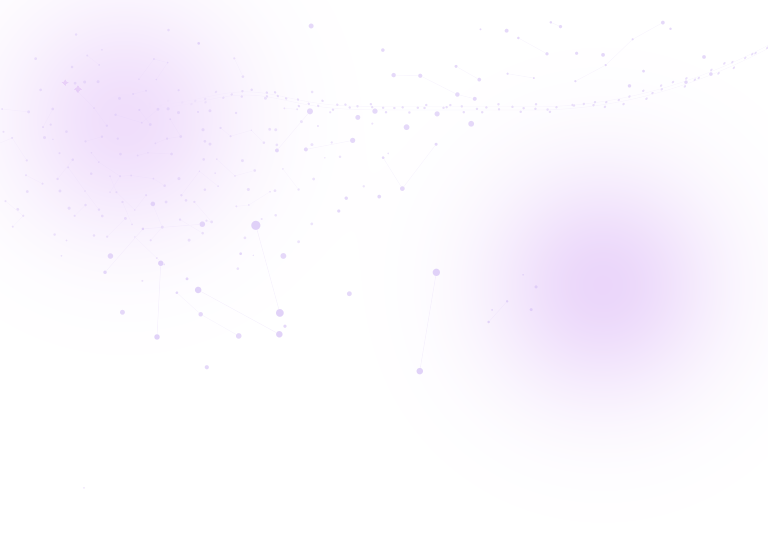
Write a WebGL 2 fragment shader that draws this background.

```glsl
#version 300 es
precision highp float;
// Soft lilac glows on white with a drifting web of faint dots, links and sparkles.
uniform vec2 u_resolution;
out vec4 fragColor;

const vec3 PAPER = vec3(1.0);
const vec3 ORCHID = vec3(0.94, 0.87, 0.985);
const vec3 VIOLET = vec3(0.92, 0.84, 0.98);
const vec3 INK = vec3(0.83, 0.75, 0.96);
const vec3 PETAL = vec3(0.90, 0.79, 0.97);

vec2 hash2(vec2 p) {
  vec3 q = fract(p.xyx * vec3(0.1031, 0.1030, 0.0973));
  q += dot(q, q.yzx + 33.33);
  return fract((q.xx + q.yz) * q.zy);
}

float glow(vec2 p, vec2 centre, float spread) {
  vec2 d = (p - centre) / spread;
  return exp(-0.5 * dot(d, d));
}

float fill(float dist, float px) {
  return clamp(0.5 - dist / px, 0.0, 1.0);
}

float disc(vec2 p, vec2 centre, float radius, float px) {
  return fill(length(p - centre) - radius, px);
}

float segment(vec2 p, vec2 a, vec2 b, float px) {
  vec2 ab = b - a;
  float t = clamp(dot(p - a, ab) / dot(ab, ab), 0.0, 1.0);
  return fill(length(p - a - ab * t) - 0.0004, px);
}

// Four-pointed star with hollow sides
float sparkle(vec2 p, vec2 centre, float radius, float px) {
  vec2 s = sqrt(abs(p - centre));
  return fill((s.x + s.y) * (s.x + s.y) - radius, px * 1.5);
}

// Jittered node of a grid cell: position and presence inside a soft ellipse
vec3 node(vec2 cell, float size, vec2 centre, vec2 extent, float seed) {
  vec2 pos = (cell + 0.1 + 0.8 * hash2(cell + seed)) * size;
  vec2 d = (pos - centre) / extent;
  float chance = 0.85 * exp(-dot(d, d) * dot(d, d));
  return vec3(pos, step(hash2(cell + seed + 57.0).x, chance));
}

// Scattered dots, some of them linked to a neighbouring cell
float web(vec2 p, float size, float radius, vec2 centre, vec2 extent, float seed, float px) {
  vec2 home = floor(p / size);
  float ink = 0.0;
  for (int j = -1; j <= 1; j++) {
    for (int i = -1; i <= 1; i++) {
      vec2 cell = home + vec2(i, j);
      vec2 r = hash2(cell + seed + 91.0);
      vec3 a = node(cell, size, centre, extent, seed);
      vec2 hop = vec2(1.0, floor(r.x * 3.0) - 1.0);
      vec3 b = node(cell + hop, size, centre, extent, seed);
      ink = max(ink, 0.6 * a.z * disc(p, a.xy, radius * mix(0.5, 1.2, r.y), px));
      ink = max(ink, 0.18 * a.z * b.z * step(r.y, 0.6) * segment(p, a.xy, b.xy, px));
    }
  }
  return ink;
}

// Beads strung loosely along a height given at this column
float beads(vec2 p, float height, float spacing, float seed, float px) {
  float id = floor(p.x / spacing);
  vec2 r = hash2(vec2(id, seed));
  vec2 bead = vec2((id + 0.25 + 0.5 * r.x) * spacing, height + (r.y - 0.5) * 0.012);
  return max(0.5 * disc(p, bead, 0.0022, px), 0.15 * fill(abs(p.y - height) - 0.0004, px));
}

// Two larger dots joined by a thin line
float pair(vec2 p, vec2 a, vec2 b, float ra, float rb, float px) {
  float ends = max(disc(p, a, ra, px), disc(p, b, rb, px));
  return max(0.7 * ends, 0.25 * segment(p, a, b, px));
}

void main() {
  vec2 p = gl_FragCoord.xy / u_resolution.y;
  p.x *= 1.438 * u_resolution.y / u_resolution.x;
  float px = 1.0 / u_resolution.y;

  // Glows
  vec3 colour = mix(PAPER, ORCHID, glow(p, vec2(0.234, 0.775), 0.152));
  colour *= mix(PAPER, VIOLET, glow(p, vec2(1.129, 0.466), 0.150));

  // Fine dust on the left, wider webs towards the right
  float ink = 0.7 * web(p, 0.030, 0.0024, vec2(0.27, 0.70), vec2(0.34, 0.20), 3.0, px);
  ink = max(ink, web(p, 0.062, 0.0048, vec2(0.73, 0.79), vec2(0.22, 0.16), 17.0, px));
  ink = max(ink, web(p, 0.052, 0.0030, vec2(1.10, 0.90), vec2(0.27, 0.09), 29.0, px));
  ink = max(ink, web(p, 0.085, 0.0045, vec2(0.36, 0.48), vec2(0.25, 0.20), 41.0, px));
  ink = max(ink, web(p, 0.045, 0.0026, vec2(0.95, 0.43), vec2(0.10, 0.07), 53.0, px));

  // Ribbon sweeping up to the right edge
  float rise = max(p.x - 1.0, 0.0);
  float ribbon = 0.80 + 0.6 * rise * rise + 0.028 * glow(vec2(p.x, 0.0), vec2(0.46, 0.0), 0.08);
  float reach = smoothstep(0.25, 0.50, p.x);
  ink = max(ink, reach * beads(p, ribbon, 0.022, 5.0, px));
  ink = max(ink, reach * beads(p, ribbon - 0.006, 0.034, 8.0, px));

  // Large constellation
  ink = max(ink, pair(p, vec2(0.479, 0.578), vec2(0.524, 0.414), 0.0085, 0.0072, px));
  ink = max(ink, pair(p, vec2(0.523, 0.374), vec2(0.371, 0.457), 0.0060, 0.0060, px));
  ink = max(ink, pair(p, vec2(0.817, 0.490), vec2(0.786, 0.305), 0.0068, 0.0060, px));
  ink = max(ink, pair(p, vec2(0.301, 0.507), vec2(0.294, 0.369), 0.0050, 0.0050, px));
  colour = mix(colour, INK, ink);

  // Sparkles
  float star = max(sparkle(p, vec2(0.122, 0.845), 0.010, px), sparkle(p, vec2(0.146, 0.833), 0.012, px));
  fragColor = vec4(mix(colour, PETAL, 0.8 * star), 1.0);
}
```
